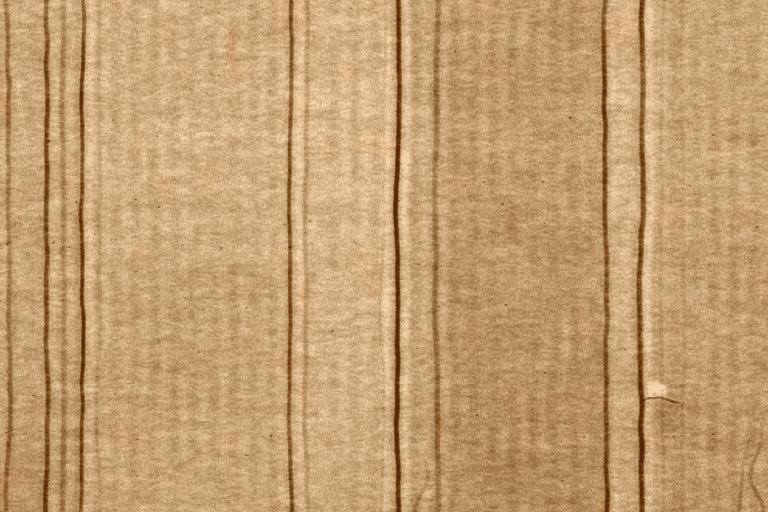
Reproduce this texture procedurally as a Shadertoy shader.

```glsl
// Creased corrugated cardboard: paper fibres, faint flutes, dark vertical folds and one dent.

float hash(vec2 p) {
    vec3 q = fract(vec3(p.xyx) * 0.1031);
    q += dot(q, q.yzx + 33.33);
    return fract((q.x + q.y) * q.z);
}

float noise(vec2 p) {
    vec2 i = floor(p), f = fract(p);
    f = f * f * (3.0 - 2.0 * f);
    return mix(mix(hash(i), hash(i + vec2(1, 0)), f.x),
               mix(hash(i + vec2(0, 1)), hash(i + vec2(1, 1)), f.x), f.y);
}

// Centred noise in -0.5 .. 0.5
float wave(vec2 p) { return noise(p) - 0.5; }

// Each fold: position, half width, depth
const vec3 FOLDS[14] = vec3[14](
    vec3(0.016, 0.007, 0.50), vec3(0.090, 0.007, 0.75), vec3(0.122, 0.008, 0.32),
    vec3(0.162, 0.006, 0.88), vec3(0.193, 0.006, 0.14), vec3(0.566, 0.006, 0.72),
    vec3(0.598, 0.007, 0.27), vec3(0.748, 0.005, 0.15), vec3(0.776, 0.007, 1.05),
    vec3(0.853, 0.008, 0.40), vec3(1.184, 0.007, 0.75), vec3(1.252, 0.008, 0.95),
    vec3(1.294, 0.006, 0.14), vec3(1.335, 0.007, 0.12));

// Shaded groove with a raised rim; d is the signed distance across it
float foldTone(float d, float halfWidth, float depth) {
    float groove = smoothstep(halfWidth, halfWidth * 0.25, abs(d));
    float shade = exp(-abs(d) / 0.010) * (d < 0.0 ? 0.20 : 0.05);
    float rim = exp(-pow((d - 0.017) / 0.008, 2.0)) * 0.24
              + exp(-pow((d + 0.021) / 0.009, 2.0)) * 0.12;
    return depth * (rim - groove - shade);
}

// Broad brightness of the flat panels between the folds
float panelTone(vec2 p) {
    float t = 0.66;
    t += 0.10 * smoothstep(0.15, 0.19, p.x);
    t += 0.07 * smoothstep(0.56, 0.61, p.x);
    t -= 0.14 * smoothstep(0.76, 0.79, p.x);
    t -= 0.11 * smoothstep(0.84, 0.87, p.x);
    t += 0.17 * smoothstep(1.18, 1.20, p.x);
    t -= 0.11 * smoothstep(1.26, 1.32, p.x);
    return t + 0.16 * (p.y - 0.5) + 0.12 * wave(p * 3.0);
}

// Horizontal fibres, mottling and fine grain
float fibreTone(vec2 p) {
    vec2 q = p + 0.006 * vec2(wave(p * 40.0), wave(p * 30.0 + 9.0));
    return 0.26 * wave(q * vec2(75, 230)) + 0.16 * wave(q * vec2(28, 110) + 5.0)
         + 0.13 * wave(q * vec2(9, 45) + 17.0) + 0.34 * wave(p * 330.0 + 31.0);
}

// Small dark flecks, at most one in each grid cell
float fleckMask(vec2 p) {
    vec2 q = p * 24.0, cell = floor(q);
    float pick = hash(cell + 3.0);
    vec2 centre = 0.25 + 0.5 * vec2(hash(cell + 41.0), hash(cell + 83.0));
    float radius = mix(0.03, 0.08, hash(cell + 7.0));
    float d = length((q - cell - centre) * vec2(0.7, 1.0));
    return step(0.86, pick) * smoothstep(radius, radius * 0.3, d);
}

void mainImage(out vec4 fragColor, in vec2 fragCoord) {
    vec2 p = fragCoord / iResolution.y;
    p.x = fragCoord.x / iResolution.x * 1.5;
    float tone = panelTone(p) + fibreTone(p);

    // Flutes showing through the paper, broken up along their length
    float bend = 0.008 * wave(vec2(p.x * 8.0, p.y * 9.0));
    float flute = sin(6.2832 * (p.x + bend) / 0.039);
    tone += flute * 0.12 * noise(p * vec2(20, 22) + 50.0);

    // Long folds
    for (int i = 0; i < 14; i++) {
        vec3 fold = FOLDS[i];
        float seed = float(i) * 7.3;
        float drift = 0.009 * wave(vec2(p.y * 5.0, seed)) + 0.004 * wave(vec2(p.y * 24.0, seed + 3.0));
        float strength = 0.75 + 0.5 * noise(vec2(p.y * 6.0, seed + 5.0));
        tone += foldTone(p.x - fold.x - drift, fold.y, fold.z * strength);
    }

    // Short wrinkles rising from the bottom edge
    for (int i = 0; i < 3; i++) {
        float k = float(i);
        float x = i == 0 ? 0.825 : 1.41 + 0.035 * k;
        float drift = 0.03 * wave(vec2(p.y * 14.0, k + 60.0));
        float fade = smoothstep(0.14 + 0.07 * k, 0.02, p.y);
        tone += foldTone(p.x - x - drift, 0.006, 0.32 * fade);
    }

    // Dent with a pale torn cap and a shadow under it
    vec2 d = p - vec2(1.288, 0.238);
    float ragged = length(d * vec2(1.0, 1.15)) + 0.016 * wave(p * 75.0);
    tone += 0.55 * smoothstep(0.027, 0.006, ragged);
    float rip = abs(d.y + 0.012 + 0.35 * abs(d.x) + 0.012 * wave(p * 60.0));
    tone -= 0.65 * smoothstep(0.005, 0.001, rip) * smoothstep(0.045, 0.025, abs(d.x));
    tone -= 0.20 * exp(-dot(d + vec2(-0.01, 0.05), d + vec2(-0.01, 0.05)) / 0.0009);

    tone -= 0.55 * fleckMask(p);

    // Kraft paper ramp, with warm stains
    vec3 shadowBrown = vec3(0.51, 0.34, 0.15), lightKraft = vec3(0.88, 0.75, 0.58);
    vec3 color = mix(shadowBrown, lightKraft, clamp(tone, -0.45, 1.2));
    float stain = smoothstep(0.72, 0.95, noise(p * vec2(22, 14) + 70.0));
    color += stain * vec3(0.015, -0.012, -0.02);
    fragColor = vec4(max(color, vec3(0.20, 0.12, 0.04)), 1.0);
}
```
